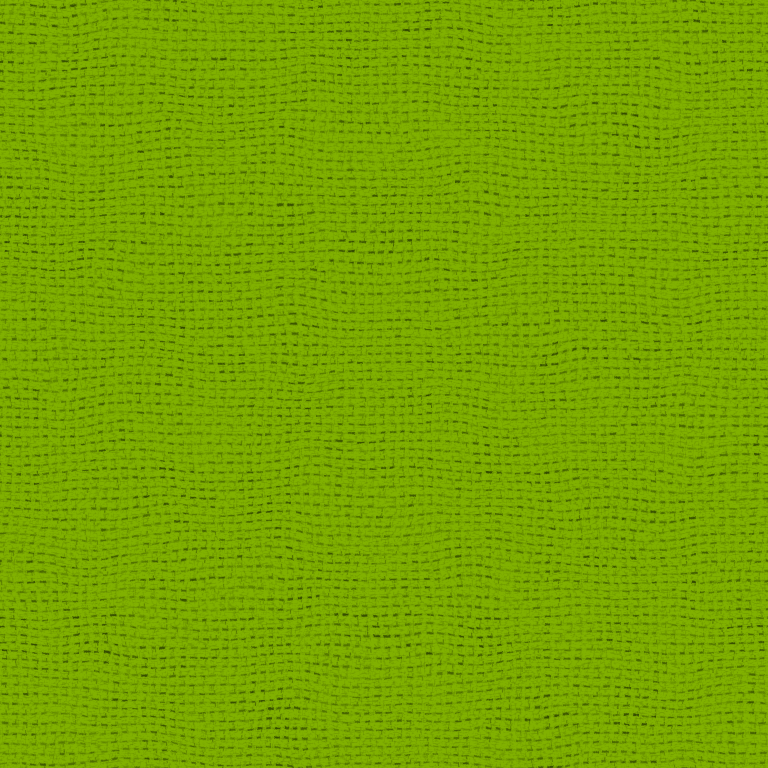
A three.js fragment shader for this texture:

```glsl
// Green plain-weave cloth: 78 by 84 thread crossings, each with a dark slit
// and a thin upright gap beside it. Layered sines bend the threads and fade
// the gaps in patches; cellular noise frays the edges and adds fibre grain.

varying vec2 vUv;

const float TAU = 6.2831853;
const vec2 THREADS = vec2(78.0, 84.0);
const vec3 CLOTH = vec3(0.505, 0.695, 0.0);
const vec3 GAP = vec3(0.17, 0.25, 0.0);

float hash(vec2 p) {
  vec3 q = fract(vec3(p.xyx) * 0.1031);
  q += dot(q, q.yzx + 33.33);
  return fract((q.x + q.y) * q.z);
}

vec2 hash2(vec2 p) {
  return vec2(hash(p), hash(p + 57.3));
}

// Distance to the nearest scattered point
float cellular(vec2 p) {
  vec2 id = floor(p);
  vec2 f = fract(p);
  float nearest = 2.0;
  for (int y = -1; y <= 1; y++) {
    for (int x = -1; x <= 1; x++) {
      vec2 cell = vec2(float(x), float(y));
      nearest = min(nearest, length(cell + hash2(id + cell) - f));
    }
  }
  return nearest;
}

// Smooth wandering value, about -1 to 1, periodic over the canvas
float waves(vec2 uv, float seed) {
  float sum = 0.0;
  float amp = 0.5;
  vec2 freq = vec2(1.0, 2.0);
  for (int i = 0; i < 4; i++) {
    float phase = seed + float(i) * 2.4;
    sum += amp * sin(TAU * dot(uv, freq) + phase + sin(TAU * uv.x * freq.y + phase));
    freq = vec2(freq.y + 1.0, -freq.x - 3.0);
    amp *= 0.72;
  }
  return sum;
}

float box(vec2 p, vec2 halfSize) {
  vec2 d = abs(p) - halfSize;
  return length(max(d, 0.0)) + min(max(d.x, d.y), 0.0);
}

float fill(float d, float soft) {
  return 1.0 - smoothstep(-soft, soft, d);
}

// Darkness of the gaps around one crossing
float weaveGaps(vec2 p, float fray, float openness) {
  vec2 id = floor(p);
  vec2 rnd = hash2(id);
  vec2 q = fract(p) - 0.5 - (rnd - 0.5) * vec2(0.16, 0.14);
  float side = mod(id.x + id.y, 2.0) * 2.0 - 1.0;

  // Wide slit between two weft threads, slightly tilted
  float size = hash(id + 11.7);
  q.y += q.x * (rnd.x - 0.5) * 0.25;
  vec2 slitSize = vec2(mix(0.2, 0.34, size), mix(0.06, 0.12, rnd.y));
  float slit = fill(box(q, slitSize) + fray * 0.1, 0.1);
  slit *= mix(0.45, 1.0, hash(id + 23.1)) * openness;

  // Thin upright gap, above or below the slit in turn
  vec2 t = q - vec2(mix(0.1, 0.24, rnd.x), 0.2 * side);
  float tick = fill(box(t, vec2(0.03, 0.2)) + fray * 0.08, 0.1);
  tick *= mix(0.15, 0.75, hash(id + 41.9)) * openness;

  // Faint crease joining the slits of a row
  float crease = 0.14 * fill(abs(q.y) - 0.06, 0.14);
  return max(max(slit, tick), crease);
}

void main() {
  // Bent threads
  vec2 bend = vec2(waves(vUv.yx, 1.3), waves(vUv, 4.1));
  vec2 p = vUv * THREADS + bend * vec2(0.45, 0.6);

  // Loose and tight patches, with uneven single threads
  float patches = waves(vUv * 2.0, 2.7) + 0.6 * waves(vUv.yx * 3.0, 5.6);
  float rowTone = hash(vec2(floor(p.y), 3.0)) - 0.5;
  float columnTone = hash(vec2(floor(p.x), 9.0)) - 0.5;
  float openness = 0.84 + 0.16 * patches + 0.22 * rowTone + 0.18 * columnTone;
  openness = clamp(openness, 0.25, 1.1);

  // Fibre grain along both thread directions
  float weftGrain = cellular(p * vec2(2.2, 5.0));
  float warpGrain = cellular(p * vec2(5.0, 2.0) + 31.0);
  float fray = weftGrain + warpGrain - 0.9;
  float grain = smoothstep(0.35, 0.95, weftGrain) * 0.12
              + smoothstep(0.45, 1.0, warpGrain) * 0.10;

  float dark = weaveGaps(p, fray, openness);
  vec3 color = mix(CLOTH, GAP, clamp(dark, 0.0, 1.0) * 0.88);
  color *= 1.0 - grain;
  gl_FragColor = vec4(color, 1.0);
}
```
